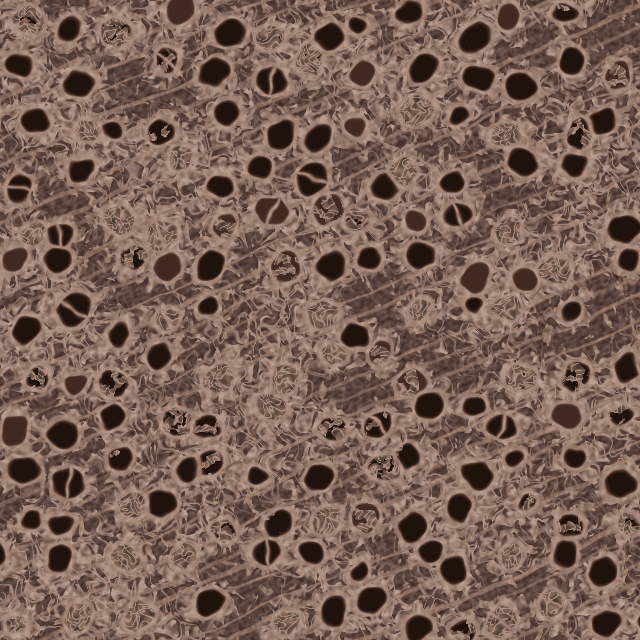
A WebGL 1 fragment shader for this texture:

```glsl
precision highp float;
// Magnified end grain of a hardwood: round pores, open or clogged, with pale walls.
// Pores come from a jittered cell grid; slanted rays bend around them, and gradient
// noise lays ragged pale tissue and thin threads over the dark fibre.
uniform vec2 u_resolution;

#define PORE_CELLS 13.0    // pore grid cells across the canvas
#define PORE_SHARE 0.94    // share of cells holding a pore
#define PORE_MIN 0.16      // pore radius, in cells
#define PORE_MAX 0.30
#define WALL_WIDTH 0.085   // pale pore wall, in cells
#define OPEN_SHARE 0.42    // share of pores without debris
#define RAY_COUNT 29.0     // rays per canvas height
#define RAY_ANGLE 0.42     // radians
#define RAY_BEND 0.5       // how far rays swerve around pores
#define TISSUE_SCALE 62.0  // size of the ragged tissue
#define TISSUE_BIAS 0.01   // raise for more pale tissue

const vec3 HOLE = vec3(0.12, 0.065, 0.045);
const vec3 HOLE_BROWN = vec3(0.30, 0.19, 0.15);
const vec3 FIBRE_DARK = vec3(0.25, 0.165, 0.145);
const vec3 FIBRE_GREY = vec3(0.41, 0.32, 0.295);
const vec3 TISSUE_DARK = vec3(0.43, 0.33, 0.28);
const vec3 TISSUE_PALE = vec3(0.73, 0.62, 0.56);
const vec3 RAY_TAN = vec3(0.60, 0.48, 0.42);

float hash(vec2 p) {
  vec3 q = fract(p.xyx * vec3(0.1031, 0.1030, 0.0973));
  q += dot(q, q.yzx + 33.33);
  return fract((q.x + q.y) * q.z);
}

vec2 direction(float angle) { return vec2(cos(angle), sin(angle)); }

float cornerSlope(vec2 corner, vec2 offset) {
  return dot(direction(6.2832 * hash(corner)), offset);
}

// Gradient noise, about -0.7 to 0.7
float gnoise(vec2 p) {
  vec2 i = floor(p), f = p - i;
  vec2 u = f * f * f * (f * (f * 6.0 - 15.0) + 10.0);
  vec2 e = vec2(1.0, 0.0);
  float low = mix(cornerSlope(i, f), cornerSlope(i + e, f - e), u.x);
  float high = mix(cornerSlope(i + e.yx, f - e.yx), cornerSlope(i + 1.0, f - 1.0), u.x);
  return mix(low, high, u.y);
}

// Signed distance to the nearest pore in cells, with its local frame and seed;
// push sums the offsets from nearby pores, used to bend the rays.
float pores(vec2 g, out vec2 local, out float seed, out vec2 push) {
  float nearest = 9.0, second = 9.0;
  local = vec2(0.0);
  push = vec2(0.0);
  seed = 0.0;
  for (int y = -1; y <= 1; y++) {
    for (int x = -1; x <= 1; x++) {
      vec2 cell = floor(g) + vec2(float(x), float(y));
      if (hash(cell + 91.0) > PORE_SHARE) continue;
      vec2 jitter = vec2(hash(cell + 17.0), hash(cell + 43.0)) - 0.5;
      vec2 offset = g - cell - 0.5 - 0.66 * jitter;
      vec2 axis = direction(RAY_ANGLE + 2.0 * (hash(cell + 5.0) - 0.5));
      vec2 framed = vec2(dot(offset, axis), dot(offset, vec2(-axis.y, axis.x)));
      float radius = mix(PORE_MIN, PORE_MAX, sqrt(hash(cell + 29.0)));
      float d = length(framed * vec2(0.9, 1.08)) - radius;
      // A few pores are split in two by a cross wall
      if (hash(cell + 61.0) > 0.88) d = max(d - 0.03, 0.03 - abs(framed.x));
      push += offset * exp(-6.0 * dot(offset, offset));
      if (d < nearest) {
        second = nearest;
        nearest = d;
        local = framed;
        seed = hash(cell + 73.0);
      } else {
        second = min(second, d);
      }
    }
  }
  // Keep a wall between touching pores
  return max(nearest, 0.04 - 0.5 * (second - nearest));
}

// Coverage of the rays at height v, in ray spacings
float rays(float v, float soft) {
  float cover = 0.0;
  for (int k = -1; k <= 1; k++) {
    float id = floor(v) + float(k);
    float centre = id + 0.5 + 0.6 * (hash(vec2(id, 7.0)) - 0.5);
    float width = mix(0.05, 0.13, hash(vec2(id, 19.0)));
    float line = 1.0 - smoothstep(width - soft, width + soft, abs(v - centre));
    cover = max(cover, line * mix(0.6, 1.0, hash(vec2(id, 31.0))));
  }
  return cover;
}

void main() {
  vec2 p = gl_FragCoord.xy / u_resolution.y;
  float soft = 0.0008 + 0.7 / u_resolution.y;
  vec2 axis = direction(RAY_ANGLE);
  vec2 q = vec2(dot(p, axis), dot(p, vec2(-axis.y, axis.x))) + 3.0;

  vec2 wobble = vec2(gnoise(p * 38.0), gnoise(p * 38.0 + 57.0));
  vec2 local, push;
  float seed;
  float d = pores(p * PORE_CELLS + 0.09 * wobble + 20.0, local, seed, push);

  // Dark fibre with fine grain
  float grain = gnoise(q * vec2(95.0, 140.0));
  float fine = gnoise(p * 150.0 + 11.0);
  vec3 color = mix(FIBRE_DARK, FIBRE_GREY, clamp(0.55 + 0.9 * grain + 0.4 * fine, 0.0, 1.0));

  // Ragged tissue, thickest near pores, and thin threads
  float patches = gnoise(p * 6.0 + 31.0);
  float near = 1.0 - smoothstep(0.03, 0.42, d);
  vec2 t = q * TISSUE_SCALE + 1.1 * wobble;
  float ragged = gnoise(t) + 0.5 * gnoise(t * 2.1 + 9.0);
  float tissue = smoothstep(-0.08, 0.10, ragged + 0.5 * patches + 0.5 * near - 0.22 + TISSUE_BIAS);
  float mottle = gnoise(p * 88.0 + 71.0);
  vec3 tissueColor = mix(TISSUE_DARK, TISSUE_PALE, clamp(0.5 + 0.9 * mottle + 0.5 * fine, 0.0, 1.0));
  color = mix(color, tissueColor, tissue);
  float threads = 1.0 - smoothstep(0.02, 0.12, abs(gnoise(t * vec2(0.9, 0.6) + 40.0)));
  color = mix(color, TISSUE_PALE, threads * clamp(0.4 + patches + 0.3 * near, 0.1, 0.7));
  color = mix(color, FIBRE_DARK, 0.7 * smoothstep(0.22, 0.42, gnoise(t * 1.3 + 83.0)) * tissue);

  // Rays swerving around the pores
  float bend = RAY_BEND * dot(push, vec2(-axis.y, axis.x)) / PORE_CELLS;
  float v = q.y - bend + 0.012 * gnoise(q * 3.0) + 0.0015 * wobble.y;
  float streak = gnoise(q * vec2(30.0, 190.0));
  color = mix(color, RAY_TAN * (1.0 + 0.25 * streak + 0.2 * fine), 0.9 * rays(v * RAY_COUNT, soft * RAY_COUNT));

  // Pore walls
  float edge = soft * PORE_CELLS;
  float wall = 1.0 - smoothstep(WALL_WIDTH - 0.03, WALL_WIDTH + 0.03, d + 0.05 * mottle);
  color = mix(color, mix(RAY_TAN, TISSUE_PALE, clamp(0.5 + mottle, 0.0, 1.0)), 0.85 * wall);

  // Hollow interiors, some clogged with folded membranes
  float depth = smoothstep(0.0, 0.07, -d);
  float brown = step(0.8, fract(seed * 7.3)) * 0.75;
  vec3 inside = mix(HOLE_BROWN, mix(HOLE, HOLE_BROWN, brown), depth);
  vec2 fold = local * 5.0 + seed * 50.0;
  float clog = mix(-0.75, 0.6, smoothstep(OPEN_SHARE, 0.85, seed));
  float debris = smoothstep(-0.05, 0.05, gnoise(fold) + 0.3 * gnoise(fold * 3.0) + clog);
  float membrane = 1.0 - smoothstep(0.03, 0.2, abs(gnoise(fold * 1.7 + wobble)));
  vec3 debrisColor = mix(TISSUE_DARK * (1.0 + 0.7 * mottle), TISSUE_PALE, 0.75 * membrane);
  inside = mix(inside, debrisColor, debris);
  color = mix(color, inside, 1.0 - smoothstep(-edge, edge, d));

  gl_FragColor = vec4(color, 1.0);
}
```
